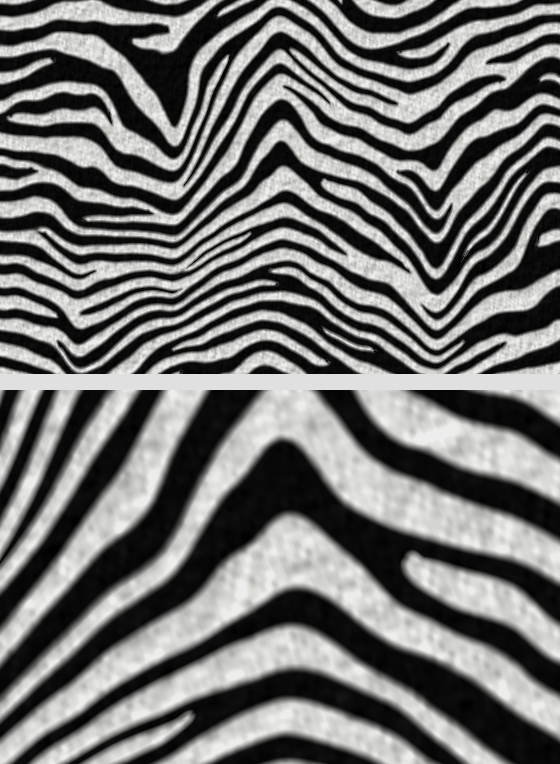
Top, the full canvas; bottom, a detail of the centre.
This pattern is drawn by a Shadertoy shader. Its source:

```glsl
const float TAU = 6.2831853;
const float STRIPES = 15.0;          // stripes per canvas height
const float WIDTH_VARIATION = 0.7;   // swelling and tapering of stripes
const float DARK_BIAS = 0.08;
const vec2 FORK_CELL = vec2(0.19, 0.17);
const float FORK_STRETCH = 2.2;      // length of the forked tips
const float FORK_CORE = 0.012;
const float EDGE_DARK = 0.006;       // soft edge, dark and pale side
const float EDGE_PALE = 0.0045;
const float RIM_WIDTH = 0.008;
const float RIM_RELIEF = 0.10;
const vec2 GRAIN_SCALE = vec2(75.0, 48.0);
const float GRAIN_RELIEF = 0.13;
const vec2 LIGHT_DIR = vec2(-0.6, 0.8);
const vec3 BLACK = vec3(0.035, 0.034, 0.034);
const vec3 PALE = vec3(0.835, 0.835, 0.825);

// Folds of the coat: centre, depth (negative lifts), half width
const int FOLD_COUNT = 6;
const float FOLD_REACH = 0.42;
const vec4 FOLDS[FOLD_COUNT] = vec4[](
    vec4(0.47, 0.56, 0.28, 0.13),
    vec4(1.17, 0.24, 0.27, 0.14),
    vec4(0.75, 0.68, -0.20, 0.14),
    vec4(0.70, 0.16, -0.14, 0.20),
    vec4(1.45, 0.62, -0.15, 0.14),
    vec4(0.20, 0.10, 0.10, 0.16));

float hash(vec2 p) {
    vec3 h = fract(p.xyx * 0.1031);
    h += dot(h, h.yzx + 33.33);
    return fract((h.x + h.y) * h.z);
}

// Smooth value noise in -1..1
float noise(vec2 p) {
    vec2 i = floor(p), f = fract(p);
    f = f * f * f * (f * (f * 6.0 - 15.0) + 10.0);
    float low = mix(hash(i), hash(i + vec2(1, 0)), f.x);
    float high = mix(hash(i + vec2(0, 1)), hash(i + vec2(1, 1)), f.x);
    return mix(low, high, f.y) * 2.0 - 1.0;
}

// Height field whose level lines the stripes follow
float flowHeight(vec2 p) {
    float h = p.y;
    for (int i = 0; i < FOLD_COUNT; i++) {
        vec2 d = p - FOLDS[i].xy;
        float ridge = exp(-sqrt(d.x * d.x + 0.0006) / FOLDS[i].w);
        h += FOLDS[i].z * ridge * exp(-d.y * d.y / (FOLD_REACH * FOLD_REACH));
    }
    h += 0.075 * noise(p * vec2(3.9, 2.0) + 11.0);
    h += 0.026 * noise(p * vec2(8.5, 4.5) + 37.0);
    return h + 0.008 * noise(p * vec2(19.0, 11.0) + 53.0);
}

// Signed stripe wave: negative is black, positive is pale
float stripeWave(vec2 p) {
    vec2 q = vec2(p.x, flowHeight(p));
    float phase = TAU * STRIPES * q.y;
    float nearest = 1.0;
    // Phase vortices of alternating sign make forks and stripe ends
    for (int j = -1; j < 8; j++) {
        for (int i = 0; i < 9; i++) {
            vec2 cell = vec2(i, j);
            vec2 jitter = vec2(hash(cell + 5.0), hash(cell + 71.0));
            vec2 d = q - (cell + jitter) * FORK_CELL;
            float turn = (i + j + 2) % 2 == 0 ? 1.0 : -1.0;
            phase += turn * atan(d.y * FORK_STRETCH, d.x + 1e-5);
            nearest = min(nearest, length(d));
        }
    }
    float swell = noise(q * vec2(4.5, 13.0) + 19.0);
    float strength = smoothstep(0.0, FORK_CORE, nearest);
    return cos(phase) * strength + WIDTH_VARIATION * swell - DARK_BIAS;
}

// Wrinkled plaster: slanted coarse and fine bumps
float grain(vec2 p) {
    vec2 g = vec2(p.x + 0.5 * p.y, p.y - 0.3 * p.x) * GRAIN_SCALE;
    return 0.8 * noise(g * 0.5 + 3.0) + noise(g) + 0.6 * noise(g * 2.1 + 7.0);
}

void mainImage(out vec4 fragColor, in vec2 fragCoord) {
    vec2 p = fragCoord / iResolution.y;

    // Approximate distance to the nearest stripe edge
    const float STEP = 0.0015;
    float wave = stripeWave(p);
    vec2 slope = vec2(stripeWave(p + vec2(STEP, 0)),
                      stripeWave(p + vec2(0, STEP))) - wave;
    slope /= STEP;
    float steepness = max(length(slope), 25.0);
    float dist = wave / steepness;
    float pixel = 0.5 / iResolution.y;
    float cover = smoothstep(-EDGE_DARK - pixel, EDGE_PALE + pixel, dist);

    // Embossed surface: raised rims and plaster grain
    float rim = dot(slope / steepness, LIGHT_DIR) * exp(-abs(dist) / RIM_WIDTH);
    float emboss = grain(p) - grain(p + LIGHT_DIR * 0.006);
    vec3 color = mix(BLACK, PALE, cover);
    color += (RIM_RELIEF * rim + GRAIN_RELIEF * emboss) * mix(0.2, 1.0, cover);
    fragColor = vec4(clamp(color, 0.0, 0.93), 1.0);
}
```
